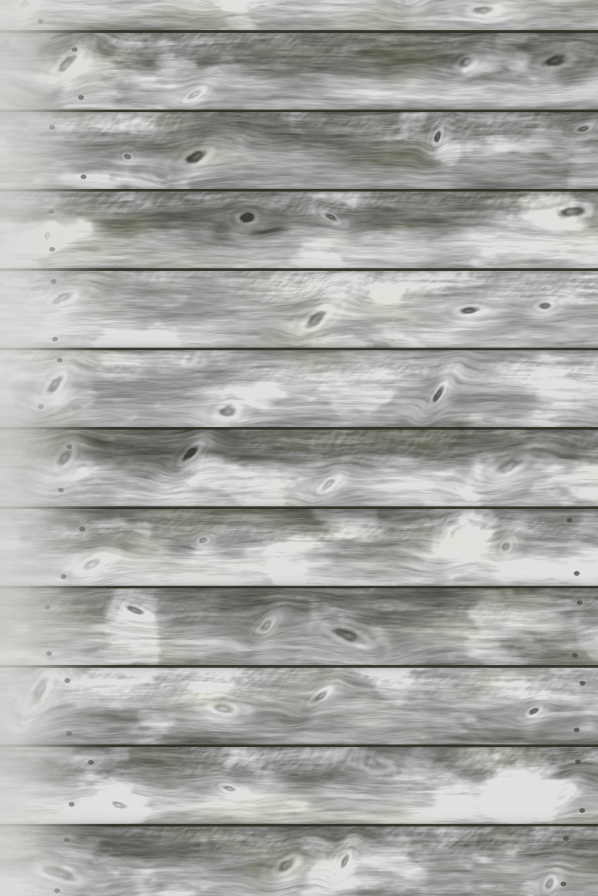
Reproduce this texture procedurally as a Shadertoy shader.

```glsl
const float BOARDS_DOWN = 11.29;
const float TOP_OFFSET = 0.603;
const int KNOTS = 4;
const vec3 SEAM_COLOR = vec3(0.17, 0.17, 0.13);
const vec3 NAIL_COLOR = vec3(0.27, 0.27, 0.25);
const vec3 HAZE_COLOR = vec3(0.85, 0.85, 0.845);

// Weathered brightness of the upper and lower part of each board
const vec2 BOARD_TONES[12] = vec2[12](
    vec2(0.70, 0.66), vec2(0.49, 0.67), vec2(0.52, 0.58), vec2(0.51, 0.77),
    vec2(0.70, 0.71), vec2(0.71, 0.66), vec2(0.49, 0.73), vec2(0.55, 0.79),
    vec2(0.53, 0.61), vec2(0.68, 0.59), vec2(0.52, 0.75), vec2(0.49, 0.67));

float hash(vec2 p) {
    vec3 q = fract(vec3(p.xyx) * 0.1031);
    q += dot(q, q.yzx + 33.33);
    return fract((q.x + q.y) * q.z);
}

float valueNoise(vec2 p) {
    vec2 cell = floor(p), f = fract(p);
    f = f * f * (3.0 - 2.0 * f);
    return mix(mix(hash(cell), hash(cell + vec2(1, 0)), f.x),
               mix(hash(cell + vec2(0, 1)), hash(cell + vec2(1, 1)), f.x), f.y);
}

float fbm(vec2 p) {
    float sum = 0.0, amplitude = 0.5;
    for (int i = 0; i < 5; i++) {
        sum += amplitude * valueNoise(p);
        p = p * 2.03 + 17.1;
        amplitude *= 0.5;
    }
    return sum;
}

vec2 rotate(vec2 p, float angle) {
    float c = cos(angle), s = sin(angle);
    return vec2(c * p.x + s * p.y, c * p.y - s * p.x);
}

float disc(vec2 p, float radius, float blur) {
    return 1.0 - smoothstep(radius - blur, radius + blur, length(p));
}

// Returns the knot shading in x and the sideways bend of the grain in y
vec2 knot(vec2 p, vec2 id) {
    float slant = mix(-1.2, 0.5, hash(id + 3.1));
    float size = mix(0.045, 0.10, hash(id + 5.7));
    float stretch = mix(1.3, 3.2, hash(id + 8.3));
    vec2 q = rotate(p, slant) / vec2(size * stretch, size);
    float r = length(q + 0.5 * (vec2(fbm(p * 9.0 + id), fbm(p * 9.0 - id + 40.0)) - 0.5));
    float core = (1.0 - smoothstep(0.35, 0.85, r)) * mix(0.05, 0.4, hash(id + 1.9));
    float rings = 0.06 * cos(r * 6.0) * exp(-0.35 * r * r);
    float halo = 0.15 * exp(-0.22 * r * r);
    // Pale and dark plume beside the knot
    vec2 plume = rotate(p, slant - 0.5) / vec2(0.45, 0.13);
    float feather = 0.12 * exp(-dot(plume, plume)) * plume.y;
    return vec2(halo + rings - core + feather, -0.65 * p.y * exp(-0.12 * r * r));
}

float woodTone(vec2 p, vec2 tones, float row) {
    float knotShade = 0.0, bend = 0.0;
    for (int i = 0; i < KNOTS; i++) {
        vec2 id = vec2(float(i) * 7.0 + 2.0, row * 11.0 + 5.0);
        vec2 center = vec2((float(i) + hash(id)) * 2.0, mix(0.2, 0.8, hash(id + 20.0)));
        vec2 k = knot(p - center, id);
        knotShade += k.x;
        bend += k.y;
    }
    vec2 g = vec2(p.x, p.y + bend) + row * vec2(19.7, 13.3);
    g.y += 0.10 * (fbm(g * vec2(0.7, 1.2)) - 0.5);

    float cloud = fbm(g * vec2(0.9, 3.2)) - 0.48;
    float stain = fbm(g * vec2(1.3, 2.4) + 71.0) - 0.48;
    float tone = mix(tones.x, tones.y, smoothstep(0.32, 0.62, p.y + 0.6 * stain));
    tone += 0.45 * cloud + 0.15 * smoothstep(0.06, 0.2, stain);

    // Long fibres, fine fibres and rough saw marks
    float fibres = fbm(g * vec2(1.6, 21.0)) - 0.48;
    float fine = valueNoise(g * vec2(7.0, 52.0)) - 0.5;
    float sawMarks = valueNoise(rotate(g, 0.9) * vec2(32.0, 13.0)) - 0.5;
    float rough = (1.0 - smoothstep(0.15, 0.6, p.y)) * smoothstep(-0.1, 0.2, cloud + 0.1);
    return tone + 0.30 * fibres + 0.09 * fine + 0.14 * rough * sawMarks + knotShade;
}

float nails(vec2 p, float row, float width, float blur) {
    float mask = 0.0;
    for (int i = 0; i < 4; i++) {
        vec2 id = vec2(float(i) + 31.0, row + 47.0);
        bool rightSide = i > 1;
        float x = mix(0.5, 1.15, hash(id));
        if (rightSide) x = width - mix(0.1, 0.45, hash(id));
        float y = mix(0.2, 0.8, float(i % 2)) + 0.16 * (hash(id + 9.0) - 0.5);
        float shown = rightSide ? step(6.5, row) : 1.0;
        mask = max(mask, shown * disc((p - vec2(x, y)) * vec2(0.8, 1.0), 0.029, blur));
    }
    return mask;
}

void mainImage(out vec4 fragColor, in vec2 fragCoord) {
    float pixel = BOARDS_DOWN / iResolution.y;
    float width = iResolution.x * pixel;
    vec2 p = vec2(fragCoord.x, iResolution.y - fragCoord.y) * pixel;
    p.y += TOP_OFFSET;
    float row = clamp(floor(p.y), 0.0, 11.0);
    p.y -= row;

    float tone = clamp(woodTone(p, BOARD_TONES[int(row)], row), 0.24, 0.88);
    float olive = 1.0 - smoothstep(0.2, 0.75, tone);
    float cream = smoothstep(0.5, 0.7, fbm(p * vec2(0.8, 2.0) + row * 23.0));
    vec3 color = vec3(tone) + olive * vec3(0.0, 0.006, -0.025) - cream * vec3(0.0, 0.002, 0.03);

    // Nails and the shaded gaps between boards
    color = mix(color, NAIL_COLOR, 0.75 * nails(p, row, width, 0.6 * pixel));
    float edge = min(p.y, 1.0 - p.y);
    color *= 1.0 - 0.22 * exp(-edge * 22.0);
    float seam = 1.0 - smoothstep(0.016 - 0.5 * pixel, 0.016 + 0.6 * pixel, edge);
    color = mix(color, SEAM_COLOR, 0.9 * seam);

    // Pale bleaching from the left side
    float haze = 1.0 - smoothstep(0.0, 0.2, fragCoord.x / iResolution.x);
    color = mix(color, HAZE_COLOR, 0.8 * haze);
    fragColor = vec4(clamp(color, 0.0, 1.0), 1.0);
}
```
